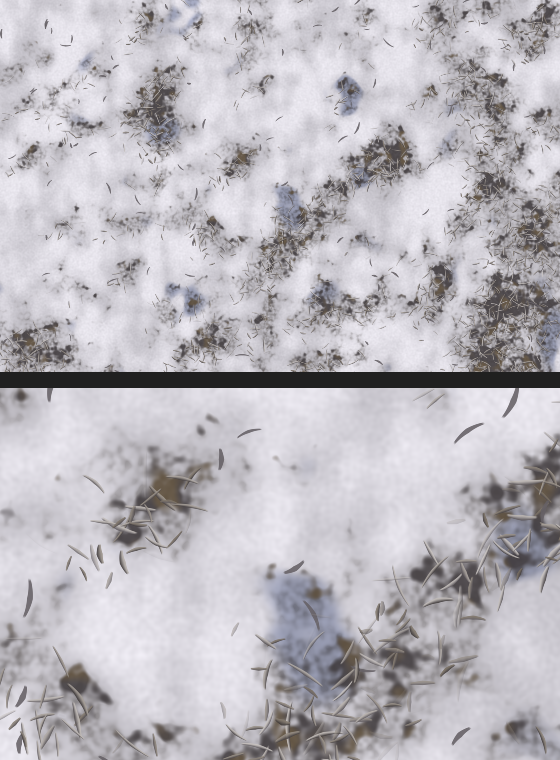
Top, the full canvas; bottom, a detail of the centre.
This texture is drawn by a WebGL 1 fragment shader. Its source:

```glsl
precision highp float;
// Thin wind-blown snow over dead grass: a layered noise field decides where
// the cover wears through to grit, dark hollows and frosted turf; short curved
// blades are scattered on jittered grids, dense only where the turf shows.
uniform vec2 u_resolution;

vec2 hash2(vec2 p) {
  vec3 q = fract(p.xyx * vec3(0.1031, 0.1030, 0.0973));
  q += dot(q, q.yzx + 33.33);
  return fract((q.xx + q.yz) * q.zy);
}

float cornerSlope(vec2 cell, vec2 offset) {
  return dot(hash2(cell + 200.0) * 2.0 - 1.0, offset);
}

// Gradient noise, roughly -0.6 to 0.6
float noise(vec2 p) {
  vec2 i = floor(p), f = p - i;
  vec2 u = f * f * f * (f * (f * 6.0 - 15.0) + 10.0);
  vec2 e = vec2(1.0, 0.0);
  return mix(mix(cornerSlope(i, f), cornerSlope(i + e, f - e), u.x),
             mix(cornerSlope(i + e.yx, f - e.yx), cornerSlope(i + 1.0, f - 1.0), u.x), u.y);
}

// How far the turf shows through: negative is deep snow, above 0.2 is bare
float exposure(vec2 p) {
  float tilt = 0.09 * (p.x - 0.75) - 0.14 * (p.y - 0.5);
  return noise(p * 3.3 + 7.0) * 0.6 + noise(p * 8.0 + 31.0) * 0.85
       + noise(p * 19.0 + 3.0) * 0.5 + tilt;
}

// Paints one grid of blades over the ground, each lit along one side
vec3 scatterBlades(vec3 ground, vec2 p, float scale, float seed, float pixel) {
  vec2 home = floor(p * scale);
  for (int y = -1; y <= 1; y++) {
    for (int x = -1; x <= 1; x++) {
      vec2 cell = home + vec2(float(x), float(y));
      vec2 shape = hash2(cell + seed), look = hash2(cell + seed + 57.0);
      vec2 root = (cell + hash2(cell + seed + 113.0)) / scale;
      float angle = shape.x * 6.2832;
      vec2 dir = vec2(cos(angle), sin(angle));
      float len = mix(0.25, 0.55, shape.y) / scale;
      vec2 d = p - root;
      float along = dot(d, dir) / len;
      float across = dot(d, vec2(-dir.y, dir.x)) + (look.x - 0.5) * 0.35 * len * along * along;
      float width = mix(0.0012, 0.0028, look.y) * (1.0 - 0.6 * abs(along));
      float ink = (1.0 - smoothstep(width - 0.5 * pixel, width + 0.6 * pixel, abs(across)))
                * (1.0 - smoothstep(0.85, 1.05, abs(along)));
      if (ink > 0.01) {
        float stray = step(0.985, look.x);
        float rooted = smoothstep(0.0, 0.1, exposure(root) - 0.04 - 0.28 * look.y);
        vec3 lit = mix(vec3(0.46, 0.42, 0.37), vec3(0.80, 0.78, 0.77), shape.y);
        vec3 shade = mix(vec3(0.22, 0.20, 0.20), vec3(0.40, 0.38, 0.40), look.x);
        float side = smoothstep(-width, width, across * sign(dir.x) + 0.0004);
        ground = mix(ground, mix(shade, lit, side * (1.0 - stray)), ink * max(rooted, stray) * 0.88);
      }
    }
  }
  return ground;
}

void main() {
  vec2 p = gl_FragCoord.xy / u_resolution.y;
  float pixel = 1.0 / u_resolution.y;
  float bare = exposure(p);
  float clods = noise(p * 46.0 + 11.0);
  float crumbs = noise(p * 95.0 + 5.0);
  float grain = noise(p * 165.0 + 19.0);

  // Snow drifts, drawn out down the slope, with a fine crystal grain
  float drift = noise(p * vec2(8.0, 3.5) + 60.0) * 0.6 + noise(p * vec2(26.0, 13.0)) * 0.3
              + clods * 0.12 - bare * 0.55;
  vec3 color = mix(vec3(0.78, 0.77, 0.80), vec3(0.91, 0.90, 0.93), smoothstep(-0.25, 0.3, drift));
  color += 0.045 * grain + 0.03 * crumbs;

  // Grey grit showing through thin snow
  float thin = smoothstep(-0.02, 0.32, bare + 0.22 * clods + 0.16 * crumbs);
  float speckle = clamp(0.62 + 0.9 * crumbs + 1.0 * grain, 0.0, 1.0);
  color = mix(color, vec3(0.56, 0.545, 0.555), thin * speckle);

  // Cool shadows pooled in a few of the dips
  float pool = smoothstep(0.15, 0.32, noise(p * 7.0 + 90.0)) * smoothstep(0.0, 0.15, bare);
  color *= mix(vec3(1.0), vec3(0.76, 0.79, 0.87), pool);

  // Dark earth in the hollows and under the overhanging upper snow edges
  float overhang = smoothstep(0.03, 0.13, bare - exposure(p + vec2(0.0, 0.013)));
  float hollow = smoothstep(0.3, 0.58, bare + 0.55 * clods + 0.35 * crumbs + 0.14 * overhang);
  vec3 earth = mix(vec3(0.25, 0.23, 0.24), vec3(0.36, 0.30, 0.22), smoothstep(0.0, 0.3, noise(p * 30.0)));
  color = mix(color, earth, hollow * 0.85);

  // Dead grass, from coarse to fine
  for (int layer = 0; layer < 4; layer++) {
    float k = float(layer);
    color = scatterBlades(color, p + k * 0.0137, 24.0 + 6.0 * k, 17.0 + 41.0 * k, pixel);
  }

  gl_FragColor = vec4(clamp(color, 0.0, 1.0), 1.0);
}
```
